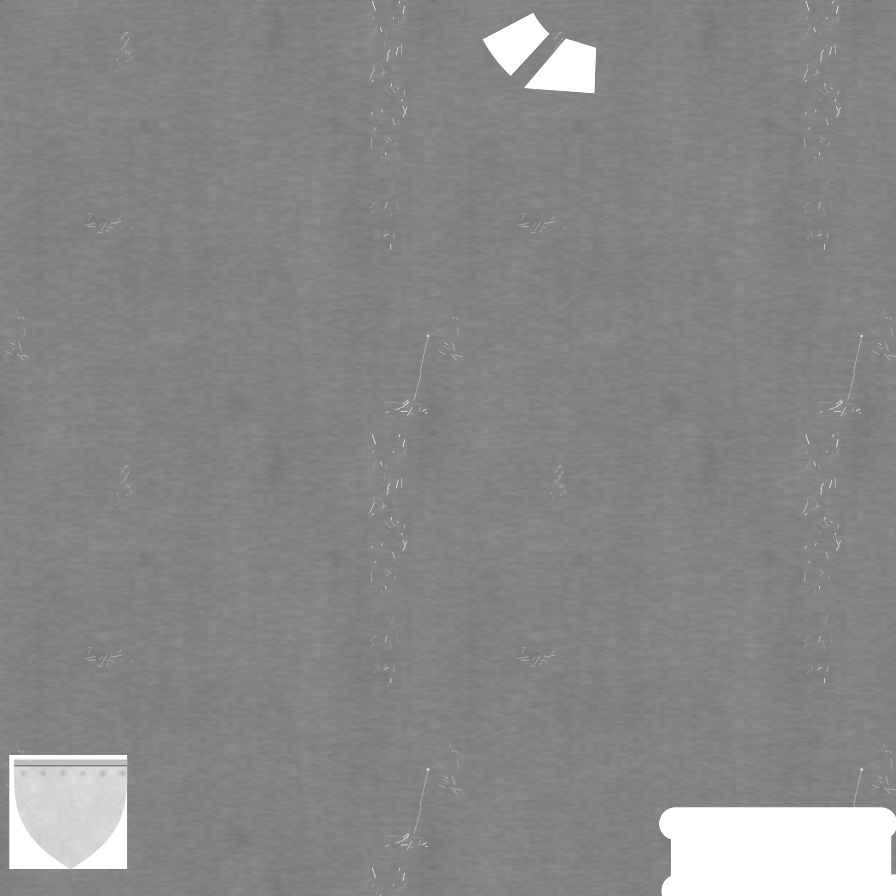
Reproduce this texture procedurally as a WebGL 1 fragment shader.

```glsl
precision highp float;
// Scuffed grey sheet tiled about twice each way, with white cut-out shapes and a pale shield.
uniform vec2 u_resolution;

const float TILE = 371.6; // the canvas spans 768 units

float hash(vec2 p) {
  vec3 q = fract(vec3(p.xyx) * 0.1031);
  q += dot(q, q.yzx + 33.33);
  return fract((q.x + q.y) * q.z);
}

// Value noise that repeats after the given number of cells.
float noise(vec2 p, vec2 cells) {
  vec2 i = floor(p), f = fract(p);
  f *= f * (3.0 - 2.0 * f);
  vec2 a = mod(i, cells), b = mod(i + 1.0, cells);
  return mix(mix(hash(a), hash(vec2(b.x, a.y)), f.x),
             mix(hash(vec2(a.x, b.y)), hash(b), f.x), f.y);
}

float tiledNoise(vec2 p, vec2 cells) {
  return noise(p / TILE * cells, cells) - 0.5;
}

// Offset from the nearest repeat of a point.
vec2 wrapped(vec2 p, vec2 c) {
  vec2 d = p - c;
  return d - TILE * floor(d / TILE + 0.5);
}

float fill(float d, float px) {
  return 1.0 - smoothstep(-0.5 * px, 0.5 * px, d);
}

float segment(vec2 p, vec2 a, vec2 b) {
  vec2 v = b - a;
  return length(p - a - v * clamp(dot(p - a, v) / dot(v, v), 0.0, 1.0));
}

// A cluster of short scratches around one spot of the tile.
float scratches(vec2 p, vec2 c, vec2 spread, float angle, float count, float px) {
  vec2 q = wrapped(p, c);
  float mark = 0.0;
  for (int i = 0; i < 44; i++) {
    float n = float(i);
    if (n >= count) break;
    vec2 s = vec2(n + 3.0, c.x + c.y);
    vec2 at = (vec2(hash(s), hash(s + 17.0)) - 0.5) * spread;
    float turn = angle + (hash(s + 31.0) - 0.5) * 1.5;
    vec2 reach = vec2(cos(turn), sin(turn)) * mix(0.7, 5.0, pow(hash(s + 47.0), 2.0));
    float line = fill(segment(q, at - reach, at + reach) - 0.45, px);
    mark = max(mark, line * mix(0.12, 0.75, pow(hash(s + 59.0), 2.0)));
  }
  return mark;
}

float smudge(vec2 p, vec2 c, vec2 size) {
  vec2 q = wrapped(p, c) / size;
  return exp(-dot(q, q));
}

float roundBox(vec2 p, vec2 c, vec2 halfSize, float r) {
  vec2 q = abs(p - c) - halfSize + r;
  return length(max(q, 0.0)) + min(max(q.x, q.y), 0.0) - r;
}

float side(vec2 p, vec2 a, vec2 b) {
  return dot(p - a, normalize(vec2(b.y - a.y, a.x - b.x)));
}

void main() {
  vec2 p = gl_FragCoord.xy / u_resolution * 768.0;
  p.y = 768.0 - p.y;
  float px = 768.0 / min(u_resolution.x, u_resolution.y);

  // Sheet: fine sideways grain, upright bands and soft stains.
  vec2 slant = p + vec2(0.0, 3.0 * tiledNoise(p, vec2(14.0)));
  float tone = 0.51 + 0.035 * tiledNoise(slant, vec2(75.0, 186.0))
    + 0.022 * tiledNoise(slant, vec2(34.0, 120.0))
    + 0.018 * tiledNoise(p, vec2(11.0, 2.0))
    + 0.014 * tiledNoise(p, vec2(70.0, 9.0))
    + 0.016 * tiledNoise(p, vec2(7.0, 8.0));
  tone -= 0.04 * (smudge(p, vec2(80.0, 189.0), vec2(11.0, 6.0))
    + smudge(p, vec2(125.0, 108.0), vec2(6.0, 5.0))
    + smudge(p, vec2(288.0, 108.0), vec2(8.0, 6.0))
    + smudge(p, vec2(238.0, 30.0), vec2(6.0, 20.0))
    + smudge(p, vec2(206.0, 348.0), vec2(13.0, 9.0)));

  // Wear: a scuffed upright strip, smaller clusters and one long bent scratch.
  float wear = scratches(p, vec2(333.0, 62.0), vec2(30.0, 124.0), 1.4, 44.0, px);
  wear = max(wear, scratches(p, vec2(330.0, 168.0), vec2(22.0, 90.0), 2.1, 16.0, px));
  wear = max(wear, scratches(p, vec2(350.0, 348.0), vec2(36.0, 14.0), 2.5, 17.0, px));
  wear = max(wear, 0.6 * scratches(p, vec2(107.0, 44.0), vec2(15.0, 32.0), 2.0, 18.0, px));
  wear = max(wear, 0.6 * scratches(p, vec2(94.0, 191.0), vec2(38.0, 18.0), 2.6, 16.0, px));
  wear = max(wear, 0.7 * scratches(p, vec2(14.0, 286.0), vec2(18.0, 44.0), 0.8, 11.0, px));
  vec2 bend = wrapped(p, vec2(367.0, 288.0));
  float bent = min(segment(bend, vec2(0.0), vec2(-7.0, 31.0)),
                   segment(bend, vec2(-6.0, 32.0), vec2(-12.0, 55.0)));
  wear = max(wear, 0.38 * fill(bent - 0.4, px));
  wear = max(wear, 0.7 * fill(length(bend) - 1.2, px));
  tone = mix(tone, 0.95, wear);

  // White ring sector and slanted quadrilateral.
  vec2 r = p - vec2(516.0, -20.0);
  float sector = max(abs(length(r) - 91.0) - 24.5,
                     length(r) * sin(abs(atan(r.y, r.x) - 2.486) - 0.172));
  vec2 a = vec2(485.0, 33.0), b = vec2(511.0, 41.0), c = vec2(509.5, 80.0), d = vec2(449.0, 75.5);
  float quad = max(max(side(p, a, b), side(p, b, c)), max(side(p, c, d), side(p, d, a)));

  // White panel between two rounded rails.
  float panel = min(roundBox(p, vec2(667.0, 706.0), vec2(102.0, 14.0), 14.0),
                    roundBox(p, vec2(669.5, 740.0), vec2(94.5, 34.0), 0.0));
  panel = min(panel, roundBox(p, vec2(680.0, 764.0), vec2(113.0, 14.5), 14.0));
  tone = mix(tone, 1.0, fill(min(min(sector, quad), panel), px));

  // Pale shield on a white square, with a shaded top rail and a row of stains.
  tone = mix(tone, 1.0, fill(roundBox(p, vec2(58.5, 696.0), vec2(50.5, 48.8), 0.0), px));
  float drop = clamp((p.y - 660.0) / 85.0, 0.0, 1.0);
  float shield = max(0.6 * (abs(p.x - 60.5) - 48.5 * (1.0 - drop * drop * drop)),
                     max(651.0 - p.y, p.y - 745.0));
  float shade = 0.84 + 0.05 * tiledNoise(p, vec2(26.0)) + 0.03 * tiledNoise(p, vec2(110.0));
  vec2 stain = vec2(mod(p.x - 11.5, 17.0) - 8.5, p.y - 663.0);
  shade -= 0.12 * exp(-dot(stain, stain) / 7.0);
  shade = mix(shade, 0.74, fill(p.y - 656.0, px));
  shade = mix(shade, 0.5, fill(abs(p.y - 656.3) - 0.7, px));
  tone = mix(tone, shade, fill(shield, px));

  gl_FragColor = vec4(vec3(tone), 1.0);
}
```
